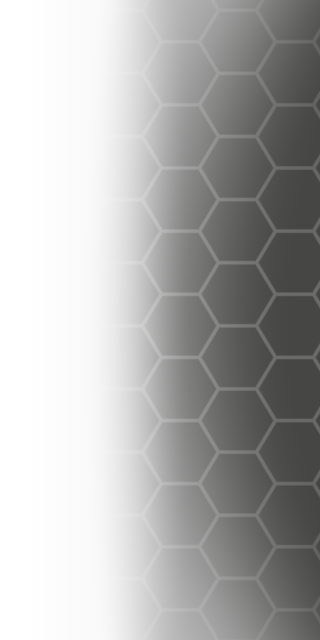
Write a WebGL 1 fragment shader that draws this background.

```glsl
precision highp float;
// Soft white-to-charcoal backdrop with a faint honeycomb line grid on the right.

uniform vec2 u_resolution;

const vec3 WHITE = vec3(1.0);
const vec3 HAZE = vec3(0.98);
const vec3 CHARCOAL = vec3(0.275, 0.278, 0.270);
const vec3 SILVER = vec3(0.70, 0.703, 0.70);

// Honeycomb layout in units of the canvas width
const vec2 CELL_CENTER = vec2(0.742, 0.0941);
const float CELL_HEIGHT = 0.19727;
const float CELL_SQUEEZE = 0.9577;

// Distance to the nearest wall of flat-topped hexagons of height 1
float hexWallDistance(vec2 q) {
  vec2 period = vec2(1.7320508, 1.0);
  vec2 a = mod(q + 0.5 * period, period) - 0.5 * period;
  vec2 b = mod(q, period) - 0.5 * period;
  vec2 local = abs(dot(a, a) < dot(b, b) ? a : b);
  return 0.5 - max(local.y, dot(local, vec2(0.8660254, 0.5)));
}

// Dark pool centred on the right edge, bending away at top and bottom
vec3 darkPanel(float x, float bend) {
  float reach = 1.0 - x + 0.274 * bend;
  return mix(CHARCOAL, SILVER, smoothstep(0.08, 0.75, reach));
}

// White side dissolving into the panel
vec3 backdrop(float x, float bend) {
  vec3 paper = mix(WHITE, HAZE, smoothstep(0.05, 0.30, x));
  float cover = smoothstep(0.247 + 0.05 * bend, 0.60, x);
  return mix(paper, darkPanel(x, bend), cover);
}

// Soft wall coverage, never thinner than a pixel
float wallMask(vec2 p, float pixel) {
  vec2 q = (p - CELL_CENTER) / CELL_HEIGHT * vec2(CELL_SQUEEZE, 1.0);
  float blur = max(0.032, pixel / CELL_HEIGHT);
  return 1.0 - smoothstep(0.012, 0.012 + blur, hexWallDistance(q));
}

void main() {
  vec2 p = gl_FragCoord.xy / u_resolution * vec2(1.0, 2.0);
  float offset = p.y - 1.0;
  float bend = offset * offset;

  vec3 color = backdrop(p.x, bend);

  // Pale walls, weaker toward the ends and the white side
  float strength = mix(0.20, 0.08, bend) * smoothstep(0.22, 0.50, p.x);
  color = mix(color, WHITE, strength * wallMask(p, 1.0 / u_resolution.x));

  gl_FragColor = vec4(color, 1.0);
}
```
